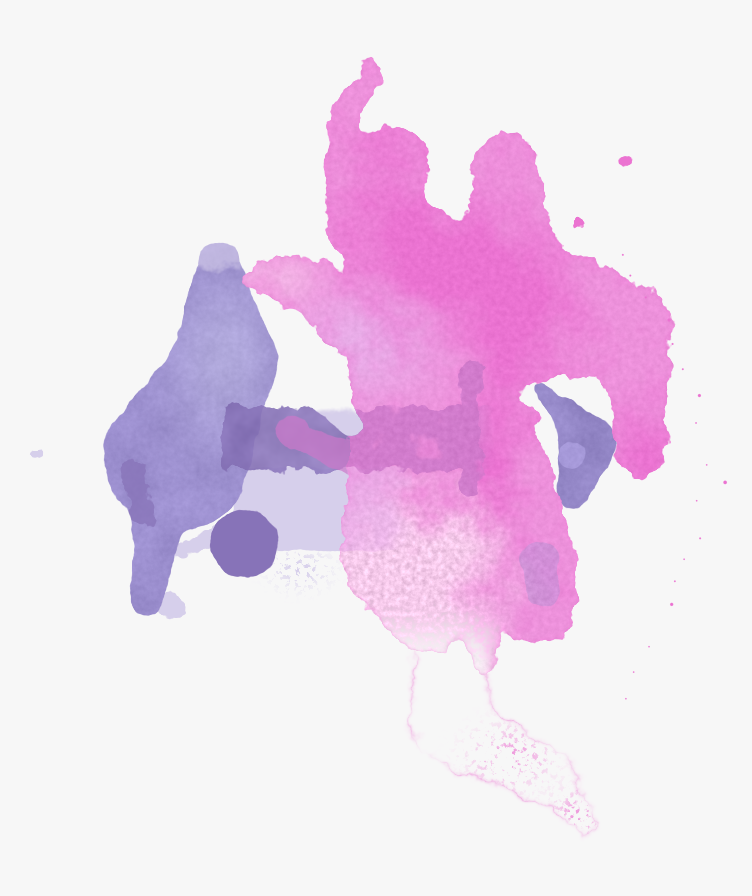
Give the GLSL for this background, as a Shadertoy shader.

```glsl
float hash(vec2 p) {
    p = fract(p * vec2(0.1031, 0.1137));
    p += dot(p, p.yx + 33.3);
    return fract((p.x + p.y) * p.x * 37.7);
}

float slope(vec2 cell, vec2 offset) {
    float a = 6.283 * hash(cell);
    return dot(vec2(cos(a), sin(a)), offset);
}

float noise(vec2 p) {
    vec2 i = floor(p), f = p - i, u = f * f * (3. - 2. * f), e = vec2(1, 0);
    return mix(mix(slope(i, f), slope(i + e, f - e), u.x),
        mix(slope(i + e.yx, f - e.yx), slope(i + 1., f - 1.), u.x), u.y);
}

float fbm(vec2 p) {
    float sum = 0., gain = 1.;
    for (int i = 0; i < 4; i++) {
        sum += gain * noise(p);
        p = mat2(1.6, 1.2, -1.2, 1.6) * p + 7.3;
        gain *= 0.5;
    }
    return sum;
}

// Tapered stroke from a to b
float stroke(vec2 p, float ax, float ay, float bx, float by, float r0, float r1) {
    vec2 q = p - vec2(ax, ay), axis = vec2(bx - ax, by - ay);
    float t = clamp(dot(q, axis) / dot(axis, axis), 0., 1.);
    return length(q - t * axis) - mix(r0, r1, t);
}

// Smoothly joins a stroke to shape d
void add(inout float d, vec2 p, float ax, float ay, float bx, float by, float r0, float r1) {
    float e = stroke(p, ax, ay, bx, by, r0, r1), h = max(1.2 - abs(d - e), 0.);
    d = min(d, e) - h * h / 4.8;
}

float disc(vec2 p, float x, float y, float r) { return length(p - vec2(x, y)) - r; }

float box(vec2 p, vec4 b) {
    vec2 q = abs(p - b.xy) - b.zw;
    return max(q.x, q.y);
}

float cover(float d) {
    float soft = 75. / iResolution.y;
    return smoothstep(soft, -soft, d);
}

float glow(vec2 p, vec4 g) {
    vec2 q = (p - g.xy) / g.zw;
    return exp(-dot(q, q));
}

void paint(inout vec3 c, vec3 tint, float a) { c = mix(c, tint, clamp(a, 0., 1.)); }

float pinkShape(vec2 p) {
    float d = stroke(p, 41.3, 92.2, 42.4, 91.2, .8, .5);
    add(d, p, 41.1, 92., 38.3, 86., .7, 1.9);
    add(d, p, 39.4, 82.4, 40.4, 74.5, 3.1, 4.1);
    add(d, p, 44.2, 82.4, 43.5, 74., 3.5, 4.4);
    add(d, p, 56.5, 81.6, 57., 72., 3.6, 5.2);
    add(d, p, 44., 72.5, 56., 65., 5.5, 8.5);
    add(d, p, 60., 65.5, 69.6, 63.2, 7.7, 5.5);
    add(d, p, 70.8, 59., 71.7, 49.5, 3.8, 2.6);
    add(d, p, 27.5, 68.8, 32., 68.9, .8, 2.8);
    add(d, p, 32., 68.9, 42., 63.6, 2.8, 4.8);
    add(d, p, 47., 59.5, 49., 41., 8.2, 10.6);
    add(d, p, 54.5, 52., 57.5, 38., 5.3, 6.6);
    add(d, p, 58., 38., 59.8, 32.6, 5.8, 4.6);
    add(d, p, 44.6, 37.5, 48., 32.5, 6.5, 5.2);
    add(d, p, 53.5, 32., 54.2, 26., 3.3, 1.1);
    return d;
}

void mainImage(out vec4 fragColor, in vec2 fragCoord) {
    vec2 p = 100. * fragCoord / iResolution.y;
    vec2 warp = vec2(fbm(p * .4), fbm(p * .4 + 40.)), w = p + warp, s = p + .35 * warp;
    float cloud = fbm(p * .22), grain = fbm(p * 1.7);
    vec3 paper = vec3(.97), lavender = vec3(.84, .81, .92), dusk = vec3(.53, .45, .72), lilac = vec3(.91, .68, .91);
    vec3 blush = vec3(.97, .82, .93), rose = vec3(.92, .45, .82), plum = vec3(.8, .47, .79), col = paper;
    // Pale wash and smears
    float wash = cover(box(s, vec4(36, 43.2, 10, 4.6)));
    float hole = cover(min(stroke(s, 32.3, 63.5, 35.3, 57., 2., 2.3), stroke(s, 35.3, 57., 39.2, 52.6, 2.2, 1.3)));
    float smear = min(stroke(w, 20., 38.4, 25., 40.5, .7, 1.1), disc(w, 19.2, 32.6, 1.7));
    float dry = smoothstep(.1, .3, grain) * glow(p, vec4(33.5, 36.5, 3, 2));
    paint(col, lavender, max(max(wash, dry), cover(min(smear, disc(w, 4., 49.5, .6)))));
    // Purple stain with a dark pool
    float stain = stroke(s, 24.4, 70.6, 25., 60., 2.4, 5.9);
    add(stain, s, 25., 59., 19.8, 49., 5.6, 8.2);
    add(stain, s, 17.7, 42., 16.4, 33.1, 2.8, 1.8);
    vec3 purple = mix(vec3(.61, .56, .81), vec3(.69, .66, .86), glow(p, vec4(25, 60, 6, 9))) + .05 * cloud + .03 * grain;
    paint(purple, lavender, .6 * smoothstep(69.8, 70.6, w.y));
    paint(purple, dusk, .75 * cover(stroke(w, 15., 47.8, 15.8, 43., 1.1, 1.6)));
    paint(col, purple, cover(stain));
    paint(col, dusk, cover(disc(s, 27.2, 39.3, 3.75)));
    // Dark band with a white gap
    float band = cover(box(w, vec4(40, 51, 15.2, 3.5)));
    paint(col, dusk + .08 * cloud, .9 * band);
    paint(col, mix(lavender, paper, smoothstep(53.5, 54.5, w.y)), hole);
    // Violet patch
    float violet = stroke(s, 60.3, 56.6, 66., 50.8, .7, 2.6);
    add(violet, s, 65.4, 50., 64., 45., 3.1, 1.8);
    paint(col, purple - .03 + .08 * cover(disc(s, 63.9, 49.2, 1.5)), cover(violet));
    // Pink pigment
    float d = pinkShape(w), inside = cover(d) * (1. - hole);
    vec3 pink = mix(vec3(.93, .57, .86), lilac, glow(p, vec4(40.5, 61.5, 8, 6)));
    paint(pink, blush, .5 * glow(p, vec4(31, 69, 5, 3)));
    float heat = glow(p, vec4(50, 70, 8, 6)) + .7 * glow(p, vec4(44, 78, 8, 8)) + glow(p, vec4(58, 65, 6, 9));
    heat += glow(p, vec4(72, 49, 4, 5)) + .9 * glow(p, vec4(55, 48, 3, 9));
    paint(pink, rose, heat + .5 * cloud);
    float pale = smoothstep(48., 39., p.y + 4. * cloud) * smoothstep(60., 49., p.x + 3. * cloud);
    paint(pink, blush + .1 * grain, .9 * pale);
    paint(pink, paper, .9 * smoothstep(32., 26., p.y + 3. * grain) * smoothstep(57., 53., p.x));
    paint(pink, lilac, .7 * wash * smoothstep(47., 40., p.x + 5. * cloud));
    paint(pink, rose, .4 * exp(-abs(d) * 5.));
    // Plum overlaps
    float overlap = max(band * smoothstep(56., 51., p.x), cover(stroke(w, 52.5, 58.5, 52.5, 46., .9, 1.3)));
    paint(pink, plum, overlap * (.85 - .6 * smoothstep(.1, .4, cloud)));
    paint(pink, purple, .35 * cover(stroke(s, 60.2, 37.3, 60.7, 34., 2.2, 1.7)));
    paint(col, pink + .04 * grain, inside);
    float arm = min(disc(s, 32.7, 51.8, 1.9), stroke(s, 33.5, 51.2, 40., 48.5, 1.4, 1.9));
    paint(col, plum, .7 * cover(arm) * (1. - inside));
    // Faint wisp with a broken rim
    float veil = stroke(w, 50.3, 27., 50.3, 20., 4., 4.4);
    add(veil, w, 51., 18.5, 61., 13.3, 4., 2.8);
    add(veil, w, 61., 13.3, 65.4, 8.3, 2.8, 1.2);
    float flecks = glow(p, vec4(57, 15.5, 4, 3)) + glow(p, vec4(64.5, 9, 2.5, 2.5));
    flecks *= cover(veil) * smoothstep(.05, .5, grain + .4 * cloud);
    paint(col, rose, (exp(-abs(veil) * 6.) * (.3 + .4 * cloud) + .7 * flecks) * (1. - inside));
    // Splashed drops
    float drops = min(disc(w, 70., 82., .5), disc(w, 64.5, 75., .45));
    for (float i = 0.; i < 18.; i++) {
        vec2 r = vec2(hash(vec2(i, 3.7)), hash(vec2(i, 9.1)));
        drops = min(drops, disc(p, 62. + 16. * sin(.4 + .14 * i) + 3. * r.x, 22. + 2.9 * i + 2. * r.y, .08 + .25 * r.x * r.y));
    }
    paint(col, rose, cover(drops));
    fragColor = vec4(col, 1);
}
```
